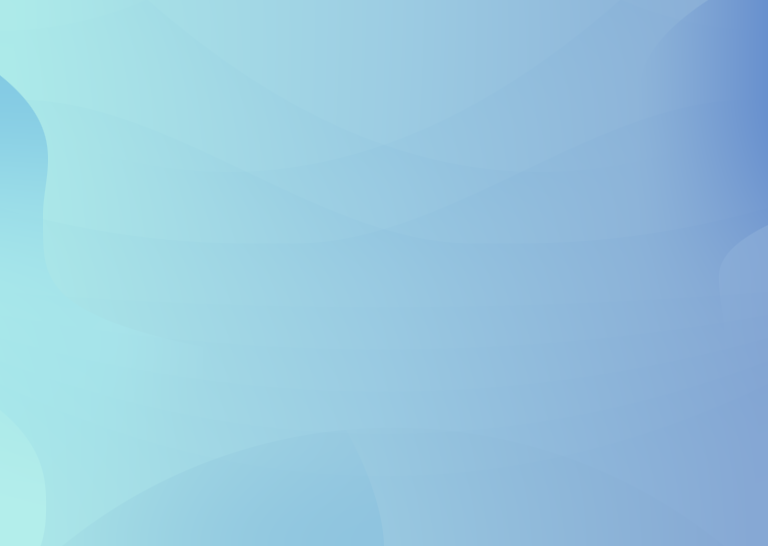
A Shadertoy shader for this background:

```glsl
// Soft aqua-to-periwinkle background with faint crossing arcs and fluid edge shapes.
#define AQUA vec3(0.678, 0.920, 0.915)
#define SKY vec3(0.612, 0.800, 0.888)
#define PERIWINKLE vec3(0.528, 0.660, 0.832)
#define LAGOON vec3(0.505, 0.785, 0.890)
#define COBALT vec3(0.405, 0.565, 0.808)
#define MINT vec3(0.705, 0.935, 0.922)
#define DOME_BLUE vec3(0.535, 0.755, 0.870)
#define SHALLOWS vec3(0.645, 0.900, 0.925)
#define ARC_SHADE 0.012
#define ARC_FADE 0.09
#define BOWL_COUNT 5

// Antialiased coverage of the positive side of a field.
float cover(float d) {
    return clamp(0.5 + d / max(fwidth(d), 1e-5), 0.0, 1.0);
}

// Shade that is crisp at an arc and melts away below it.
float arcShade(float depth) {
    return ARC_SHADE * cover(depth) * exp(-max(depth, 0.0) / ARC_FADE);
}

float steepBowl(float x) {
    float dx = x - 0.703;
    return 0.224 - 0.86 * dx * dx;
}

float sweepingCurve(float x) {
    float rise = max(x - 0.677, 0.0);
    return 0.130 + 0.187 * smoothstep(0.026, 0.615, x) - 0.445 * rise * rise;
}

// Right-hand limit of the long wave along the left side.
float leftWave(float y) {
    float shoulder = 0.0625 * (1.0 - pow(abs(min(y - 0.208, 0.0)) / 0.110, 2.2));
    float waist = 0.0065 * smoothstep(0.208, 0.280, y);
    float foot = 0.100 * pow(max(y - 0.280, 0.0) / 0.143, 4.0);
    return min(shoulder - waist + foot, 0.264);
}

void mainImage(out vec4 fragColor, in vec2 fragCoord) {
    // Canvas width is one unit; y runs downward from the top edge.
    vec2 uv = fragCoord / iResolution.xy;
    vec2 p = vec2(uv.x, (1.0 - uv.y) * 0.711);

    // Horizontal gradient with a slight diagonal lean.
    float t = clamp(p.x + 0.06 * (p.y - 0.355), 0.0, 1.0);
    vec3 color = mix(AQUA, SKY, min(t * 2.0, 1.0));
    color = mix(color, PERIWINKLE, max(t * 2.0 - 1.0, 0.0));

    // Mirrored pairs of crossing arcs.
    float shade = 0.0;
    for (int side = 0; side < 2; side++) {
        float x = side == 0 ? p.x : 1.0 - p.x;
        shade += arcShade(p.y - steepBowl(x)) * smoothstep(0.95, 0.55, x);
        shade += arcShade(p.y - sweepingCurve(x));
        shade += 0.5 * arcShade(p.y - 0.040 + 1.1 * x * x);
    }

    // Nested wide bowls, deeper and more curved toward the bottom.
    float dx = p.x - 0.5;
    for (int i = 0; i < BOWL_COUNT; i++) {
        float level = float(i);
        float bowl = 0.400 + 0.055 * level - (0.08 + 0.10 * level) * dx * dx;
        shade += 0.45 * arcShade(p.y - bowl);
    }
    color -= shade * vec3(1.0, 0.75, 0.3);

    // Broad dome, with a stronger blue lobe on its left half.
    float dome = cover(0.680 - length(p - vec2(0.512, 1.237)));
    float lobeEdge = 0.500 - 0.051 * pow(max(0.711 - p.y, 0.0) / 0.154, 1.7);
    float lobe = dome * cover(lobeEdge - p.x);
    float lobeDepth = smoothstep(0.53, 0.71, p.y) * smoothstep(0.02, 0.46, p.x);
    color -= 0.006 * dome;
    color = mix(color, DOME_BLUE, lobe * (0.07 + 0.55 * lobeDepth));

    // Left wave, blue at its shoulder, pale below, dissolving at its foot.
    float wave = cover(leftWave(p.y) - p.x);
    float waveFade = 1.0 - smoothstep(0.08, 0.43, p.y);
    vec3 waveColor = mix(SHALLOWS, LAGOON, waveFade);
    float waveOpacity = mix(0.55, 0.95, waveFade);
    waveOpacity *= 1.0 - smoothstep(0.08, 0.264, p.x);
    waveOpacity *= 1.0 - smoothstep(0.46, 0.70, p.y);
    color = mix(color, waveColor, wave * waveOpacity);
    color += 0.006 * wave * smoothstep(0.08, 0.16, p.x)
        * (1.0 - smoothstep(0.42, 0.53, p.y));

    // Pale mound in the lower left corner.
    float moundEdge = 0.060 * (1.0 - pow(abs(p.y - 0.658) / 0.124, 2.5));
    float mound = cover(moundEdge - p.x);
    color = mix(color, MINT, mound * mix(0.45, 0.95, smoothstep(0.53, 0.69, p.y)));

    // Cobalt glow against the right edge, cut by a curve at the top.
    float cut = max(1.0 - p.y / 0.117, 0.0);
    float glow = cover(p.x - 0.833 - 0.089 * cut * cut);
    float reach = clamp((p.x - 0.82) / 0.18, 0.0, 1.0);
    glow *= pow(reach, 1.6) * (1.0 - smoothstep(0.12, 0.47, p.y));

    // Muted bulge that covers the lower part of the glow.
    float crown = max(0.362 - p.y, 0.0) / 0.069;
    float bulgeEdge = 0.936 + 0.064 * pow(crown, 2.2)
        + 0.008 * smoothstep(0.362, 0.443, p.y);
    float bulge = cover(p.x - bulgeEdge);
    color = mix(color, COBALT, glow * (1.0 - 0.85 * bulge));
    color += 0.008 * bulge * (1.0 - smoothstep(0.30, 0.47, p.y));

    fragColor = vec4(clamp(color, 0.0, 1.0), 1.0);
}
```
